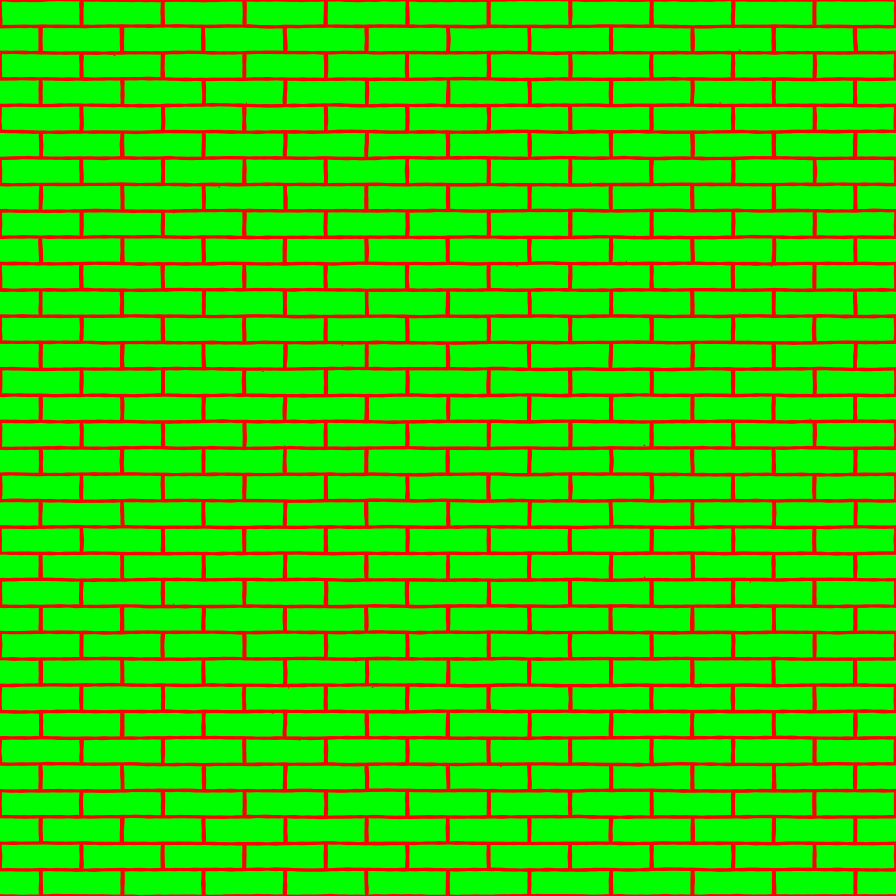
Write a WebGL 1 fragment shader that draws this pattern.

```glsl
precision highp float;
uniform vec2 u_resolution;

#define GRID vec2(11.0, 34.0)
#define BED_WIDTH 0.0038
#define HEAD_WIDTH 0.0046
#define WOBBLE 0.0010
#define ROUGHNESS 0.0006
#define CRUMB_CHANCE 0.07
#define CRUMB_RADIUS 0.0009
#define BRICK_COLOR vec3(0.0, 1.0, 0.0)
#define MORTAR_COLOR vec3(1.0, 0.0, 0.0)

vec2 hash2(vec2 p) {
  vec3 q = fract(p.xyx * vec3(0.1031, 0.1030, 0.0973));
  q += dot(q, q.yzx + 33.33);
  return fract((q.xx + q.yz) * q.zy);
}

float cornerGradient(vec2 cell, vec2 offset, vec2 period) {
  float angle = 6.28319 * hash2(mod(cell, period) + 17.0).x;
  return dot(vec2(cos(angle), sin(angle)), offset);
}

// Gradient noise that wraps after a whole number of cells
float wrappedNoise(vec2 uv, vec2 period) {
  vec2 p = uv * period;
  vec2 i = floor(p);
  vec2 f = p - i;
  vec2 s = f * f * f * (f * (f * 6.0 - 15.0) + 10.0);
  vec2 e = vec2(1.0, 0.0);
  float bottom = mix(cornerGradient(i, f, period),
                     cornerGradient(i + e.xy, f - e.xy, period), s.x);
  float top = mix(cornerGradient(i + e.yx, f - e.yx, period),
                  cornerGradient(i + e.xx, f - e.xx, period), s.x);
  return mix(bottom, top, s.y);
}

// Small mortar crumb beside the bed joint of a few bricks
float crumbDistance(vec2 local, vec2 brick, vec2 size) {
  vec2 pick = hash2(brick + 61.0);
  vec2 spot = hash2(brick + 113.0);
  float side = pick.y < 0.5 ? -1.0 : 1.0;
  vec2 center = vec2((spot.x - 0.5) * 0.9 * size.x,
                     side * (0.5 * size.y - 0.5 * BED_WIDTH - 0.001 * spot.y));
  float radius = CRUMB_RADIUS * (0.6 + 0.4 * spot.y);
  return pick.x < CRUMB_CHANCE ? length(local - center) - radius : 1.0;
}

void main() {
  vec2 uv = gl_FragCoord.xy / u_resolution;
  float pixel = 1.0 / min(u_resolution.x, u_resolution.y);

  // Slightly uneven joints
  vec2 shift = vec2(wrappedNoise(uv, GRID * vec2(3.0, 1.0)),
                    wrappedNoise(uv + 0.37, GRID * vec2(2.0, 1.0)));
  vec2 p = (uv + WOBBLE * shift) * GRID;

  // Running bond: alternate courses shift by half a brick
  float course = floor(p.y);
  p.x += 0.5 * (1.0 - mod(course, 2.0));
  vec2 brick = mod(floor(p), GRID);
  vec2 size = 1.0 / GRID;
  vec2 local = (fract(p) - 0.5) * size;

  // Signed distance to the mortar, negative inside it
  vec2 gap = 0.5 * size - abs(local) - 0.5 * vec2(HEAD_WIDTH, BED_WIDTH);
  float mortar = min(gap.x, gap.y);
  mortar += ROUGHNESS * wrappedNoise(uv, GRID * vec2(9.0, 3.0));
  mortar = min(mortar, crumbDistance(local, brick, size));

  float coverage = clamp(0.5 - mortar / pixel, 0.0, 1.0);
  gl_FragColor = vec4(mix(BRICK_COLOR, MORTAR_COLOR, coverage), 1.0);
}
```
